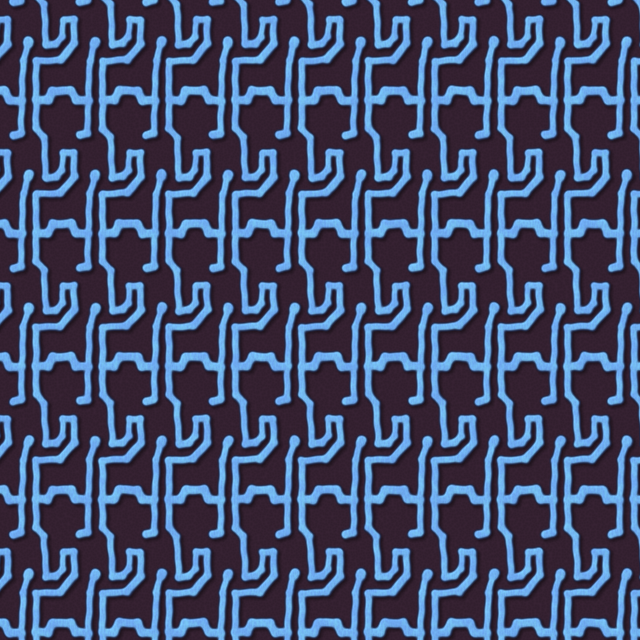
Give the GLSL for this pattern, as a three.js fragment shader.

```glsl
// Interlocking raised blue hooks and arched bars repeated over dark plum cloth.
varying vec2 vUv;

const vec2 REPEATS = vec2(9.63, 4.81);
const vec2 CELL = vec2(12.0, 24.0);

const vec3 GROUND = vec3(0.205, 0.128, 0.190);
const vec3 RIM = vec3(0.13, 0.15, 0.26);
const vec3 FACE_DEEP = vec3(0.43, 0.66, 0.94);
const vec3 FACE_PALE = vec3(0.47, 0.76, 0.955);

vec2 hash2(vec2 p) {
  vec2 q = vec2(dot(p, vec2(127.1, 311.7)), dot(p, vec2(269.5, 183.3)));
  return fract(sin(q) * 4375.85);
}

// Distance to the nearest scattered point, about 0 to 1.
float cellular(vec2 p) {
  vec2 cell = floor(p);
  float nearest = 2.0;
  for (int y = -1; y <= 1; y++) {
    for (int x = -1; x <= 1; x++) {
      vec2 site = cell + vec2(float(x), float(y));
      nearest = min(nearest, length(site + hash2(site) - p));
    }
  }
  return nearest;
}

float smoothUnion(float a, float b, float k) {
  float h = max(k - abs(a - b), 0.0) / k;
  return min(a, b) - 0.25 * k * h * h;
}

// Adds a round-ended stroke, repeated in every cell, to distance d.
float stroke(float d, vec2 p, vec2 a, vec2 b, float radius) {
  vec2 along = 0.5 * (b - a);
  vec2 q = (p - 0.5 * (a + b)) / CELL;
  q = (fract(q + 0.5) - 0.5) * CELL;
  float t = clamp(dot(q, along) / max(dot(along, along), 0.0001), -1.0, 1.0);
  return smoothUnion(d, length(q - along * t) - radius, 0.4);
}

// Trunk that jogs right, turns through a hook and rejoins the next trunk.
float hookedTrunk(float d, vec2 p, float r) {
  d = stroke(d, p, vec2(4.0, 17.9), vec2(4.0, 5.8), r);
  d = stroke(d, p, vec2(4.0, 5.8), vec2(5.4, 4.2), r);
  d = stroke(d, p, vec2(5.4, 4.2), vec2(5.8, -3.1), r * 0.95);
  d = stroke(d, p, vec2(5.8, -3.1), vec2(7.6, -2.9), r * 1.1);
  d = stroke(d, p, vec2(7.6, -2.9), vec2(8.7, -1.7), r);
  d = stroke(d, p, vec2(8.7, -1.7), vec2(8.9, 1.4), r * 0.85);
  d = stroke(d, p, vec2(8.9, 1.4), vec2(10.8, 1.4), r);
  d = stroke(d, p, vec2(10.8, 1.4), vec2(10.9, -2.9), r);
  d = stroke(d, p, vec2(10.9, -2.9), vec2(8.4, -5.8), r * 1.15);
  return stroke(d, p, vec2(8.4, -5.8), vec2(4.0, -6.1), r);
}

float archedBar(float d, vec2 p, float r) {
  d = stroke(d, p, vec2(4.0, 10.9), vec2(6.1, 10.9), r);
  d = stroke(d, p, vec2(6.1, 10.9), vec2(7.0, 12.6), r);
  d = stroke(d, p, vec2(7.0, 12.6), vec2(10.3, 12.6), r);
  d = stroke(d, p, vec2(10.3, 12.6), vec2(11.2, 10.9), r);
  return stroke(d, p, vec2(11.2, 10.9), vec2(13.4, 10.8), r);
}

// Thin leg with a round head and a foot turned left.
float leg(float d, vec2 p, float r) {
  d = stroke(d, p, vec2(14.7, 21.5), vec2(14.6, 21.2), r * 1.6);
  d = stroke(d, p, vec2(14.5, 21.0), vec2(13.7, 18.0), r);
  d = stroke(d, p, vec2(13.7, 18.0), vec2(13.4, 10.8), r);
  d = stroke(d, p, vec2(13.4, 10.8), vec2(13.3, 5.0), r);
  return stroke(d, p, vec2(13.2, 4.9), vec2(11.9, 4.6), r * 1.3);
}

float motif(vec2 p) {
  float d = hookedTrunk(10.0, p, 0.6);
  d = archedBar(d, p, 0.75);
  return leg(d, p, 0.56);
}

void main() {
  vec2 p = (vUv - 1.0 / 3.0) * REPEATS * CELL;

  // Slight hand-cut waver of the outline.
  vec2 waver = sin(p.yx * 1.7 + 2.0 * sin(p * 0.31)) + sin(p.yx * 0.83);
  vec2 q = p + 0.05 * waver;
  float d = motif(q);
  float upperLeft = motif(q + vec2(-0.4, 0.4));

  // Cloth with fine grain and a soft shadow falling down and right.
  float grain = cellular(p * 2.1) - 0.5;
  float shadow = 1.0 - smoothstep(-0.3, 0.7, upperLeft);
  vec3 color = GROUND * (1.0 + 0.14 * grain) * (1.0 - 0.4 * shadow);
  color = mix(color, RIM, 1.0 - smoothstep(0.1, 0.4, d));

  // Mottled, lightly fibrous face with a bevelled edge.
  float fibre = cellular(p * vec2(2.4, 0.9) + 7.0);
  float mottle = 0.5 + 0.2 * (sin(p.x * 0.9 + sin(p.y * 0.7)) + sin(p.y * 1.3 + p.x * 0.4));
  vec3 face = mix(FACE_DEEP, FACE_PALE, clamp(mottle + 0.9 * (fibre - 0.5), 0.0, 1.0));
  float bevel = clamp((upperLeft - d) * 2.0, -1.0, 1.0) * smoothstep(-0.6, 0.0, d);
  face *= 1.0 + 0.1 * bevel + 0.05 * grain;
  color = mix(color, face, 1.0 - smoothstep(-0.24, 0.2, d));

  gl_FragColor = vec4(color, 1.0);
}
```
